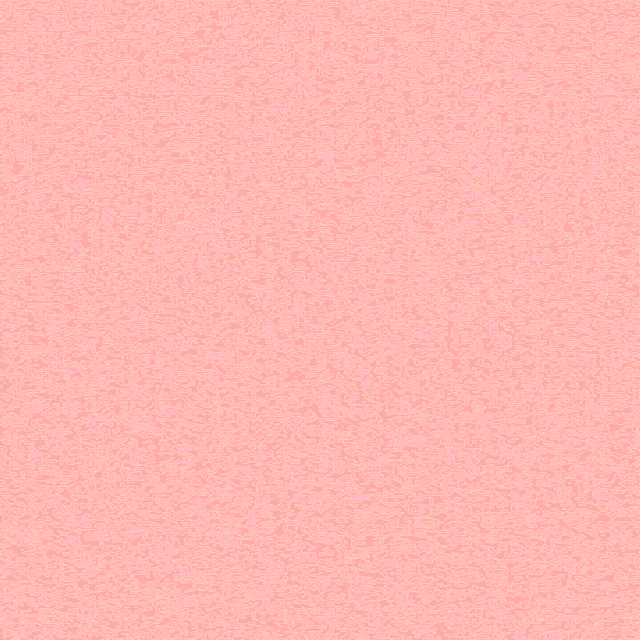
Give the GLSL for this texture, as a Shadertoy shader.

```glsl
// Fine pink weave: thin peach contour lines wander over a coral ground,
// with small lilac islands on the peaks. Two stretched value noises are
// blended into one height field, whose middle level is traced as a line.

const vec3 CORAL = vec3(1.0, 0.668, 0.668);
const vec3 PEACH = vec3(1.0, 0.795, 0.732);
const vec3 LILAC = vec3(1.0, 0.728, 0.764);

const vec2 BLOB_CELLS = vec2(180.0, 300.0);
const vec2 STREAK_CELLS = vec2(75.0, 365.0);
const float STREAK_SHARE = 0.36;

float hash(vec2 p) {
    return fract(sin(dot(p, vec2(127.1, 311.7))) * 43758.5453);
}

float valueNoise(vec2 p) {
    vec2 cell = floor(p);
    vec2 f = fract(p);
    vec2 u = f * f * (3.0 - 2.0 * f);
    float low = mix(hash(cell), hash(cell + vec2(1.0, 0.0)), u.x);
    float high = mix(hash(cell + vec2(0.0, 1.0)), hash(cell + vec2(1.0)), u.x);
    return mix(low, high, u.y);
}

// Small blobs blended with long horizontal streaks
float weaveHeight(vec2 uv, vec2 blobCells, vec2 streakCells, float streakShare) {
    float blobs = valueNoise(uv * blobCells + 3.7);
    float streaks = valueNoise(uv * streakCells + 41.3);
    return mix(blobs, streaks, streakShare);
}

float height(vec2 uv) {
    return weaveHeight(uv, BLOB_CELLS, STREAK_CELLS, STREAK_SHARE);
}

// Slope by central differences, in height per canvas unit
vec2 slope(vec2 uv, float stepSize) {
    vec2 e = vec2(stepSize, 0.0);
    return vec2(height(uv + e.xy) - height(uv - e.xy),
                height(uv + e.yx) - height(uv - e.yx)) / (2.0 * stepSize);
}

// Soft line of even width along one level of the height field
float contourLine(float h, float level, float steepness, float halfWidth, float softness) {
    float dist = abs(h - level) / steepness;
    return 1.0 - smoothstep(halfWidth - softness, halfWidth + softness, dist);
}

void mainImage(out vec4 fragColor, in vec2 fragCoord) {
    vec2 uv = fragCoord / iResolution.y;
    float h = height(uv);
    float steepness = max(length(slope(uv, 0.0004)), 50.0);

    // Islands first, then the lines on top
    float island = smoothstep(0.61, 0.74, h);
    float line = contourLine(h, 0.5, steepness, 0.0009, 0.0012);

    vec3 color = mix(CORAL, LILAC, island);
    color = mix(color, PEACH, line);
    fragColor = vec4(color, 1.0);
}
```
